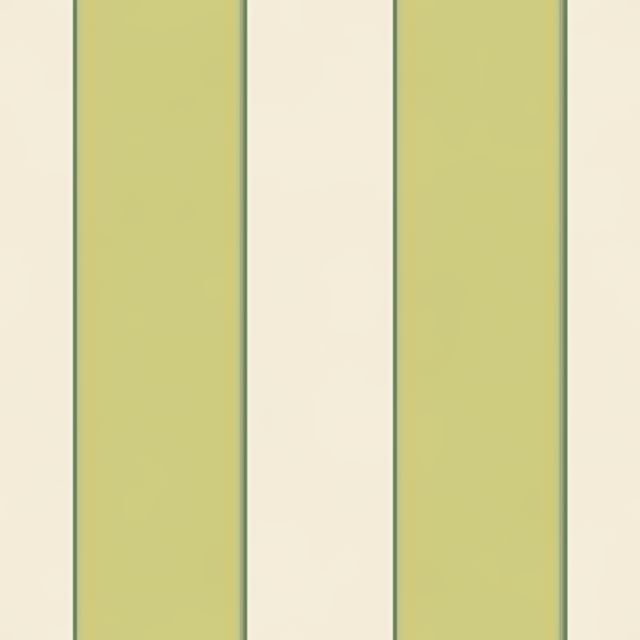
Write a three.js fragment shader that draws this pattern.

```glsl
// Two broad olive-green vertical stripes on cream, each with fine dark borders.
// Colour steps by distance from each stripe edge give a thin line on the left
// and a softer shaded line on the right; a faint wrapping noise mottles it all.

varying vec2 vUv;

const vec3 CREAM = vec3(0.957, 0.927, 0.851);
const vec3 GREEN = vec3(0.808, 0.800, 0.500);
const vec3 YELLOW = vec3(0.818, 0.795, 0.482);
const vec3 PALE_GREEN = vec3(0.745, 0.785, 0.545);
const vec3 GREY = vec3(0.635, 0.665, 0.500);
const vec3 DARK = vec3(0.425, 0.495, 0.345);

float hash(vec2 p) {
  return fract(sin(dot(p, vec2(127.1, 311.7))) * 4375.85);
}

// Value noise that repeats after a whole number of cells.
float wrappedNoise(vec2 uv, float cells) {
  vec2 p = uv * cells;
  vec2 i = floor(p);
  vec2 f = smoothstep(0.0, 1.0, fract(p));
  vec2 a = mod(i, cells);
  vec2 b = mod(i + 1.0, cells);
  return mix(mix(hash(a), hash(vec2(b.x, a.y)), f.x),
             mix(hash(vec2(a.x, b.y)), hash(b), f.x), f.y);
}

// Soft step centred on an edge.
float edge(float at, float x, float softness) {
  return smoothstep(at - softness, at + softness, x);
}

void main() {
  // Position within one of the two repeats, in canvas widths.
  float x = fract(vUv.x * 2.0) * 0.5;
  float second = step(0.5, fract(vUv.x));
  float fromLeft = x - 0.1140;
  float fromRight = 0.3862 + 0.0005 * second - x;
  float inside = min(fromLeft, fromRight);

  // Stripe body with a slightly warmer band near both borders.
  float warm = edge(0.019, inside, 0.004) * (1.0 - edge(0.034, inside, 0.004));
  vec3 stripe = mix(GREEN, YELLOW, warm);

  // Left border: thin dark line, then pale green.
  stripe = mix(PALE_GREEN, stripe, edge(0.0135, fromLeft, 0.006));
  stripe = mix(DARK, stripe, edge(0.0062, fromLeft, 0.002));

  // Right border: pale green, grey, then dark, a little wider on stripe two.
  float wide = 1.0 + 0.12 * second;
  stripe = mix(PALE_GREEN, stripe, edge(0.0165 * wide, fromRight, 0.004));
  stripe = mix(GREY, stripe, edge(0.0115 * wide, fromRight, 0.002));
  stripe = mix(DARK, stripe, edge(0.0058 * wide, fromRight, 0.003));

  // Cream ground, lightened just outside the stripes.
  float halo = 1.0 - smoothstep(0.002, 0.009, -inside);
  vec3 ground = mix(CREAM, vec3(0.965, 0.955, 0.895), 0.6 * halo);

  vec3 color = mix(ground, stripe, edge(0.0, inside, 0.0018));
  float mottle = wrappedNoise(vUv, 9.0) + 0.5 * wrappedNoise(vUv, 24.0) - 0.75;
  gl_FragColor = vec4(color + 0.006 * mottle, 1.0);
}
```
